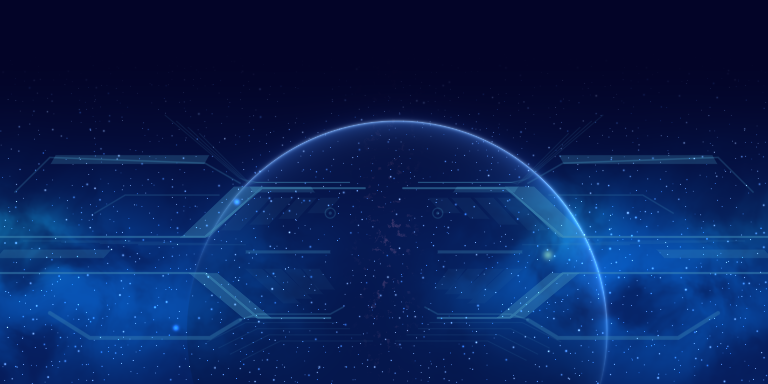
This background is drawn by a WebGL 1 fragment shader. Its source:

```glsl
precision highp float;
// A planet's thin bright rim in a starry blue nebula, overlaid with mirrored
// translucent circuit tracks. Value noise shapes the clouds, hashed grids place
// the stars, and segment and slab distances draw the tracks. Canvas height = 1.
uniform vec2 u_resolution;

float hash(vec2 p) {
  vec3 q = fract(vec3(p.xyx) * 0.1031);
  q += dot(q, q.yzx + 33.33);
  return fract((q.x + q.y) * q.z);
}

float noise(vec2 p) {
  vec2 i = floor(p), f = fract(p);
  f = f * f * (3.0 - 2.0 * f);
  return mix(mix(hash(i), hash(i + vec2(1, 0)), f.x),
             mix(hash(i + vec2(0, 1)), hash(i + vec2(1, 1)), f.x), f.y);
}

float fbm(vec2 p) {
  float sum = 0.0, amp = 0.5;
  for (int i = 0; i < 5; i++) {
    sum += amp * noise(p);
    p = mat2(1.6, 1.2, -1.2, 1.6) * p + 7.3;
    amp *= 0.5;
  }
  return sum;
}

float glow(vec2 p, vec2 center, vec2 size) {
  vec2 d = (p - center) / size;
  return exp(-dot(d, d));
}

// Coverage of a shape with signed distance d
float fill(float d) {
  float aa = 0.8 / u_resolution.y;
  return 1.0 - smoothstep(-aa, aa, d);
}

float segment(vec2 p, vec2 a, vec2 b) {
  vec2 v = b - a;
  return length(p - a - v * clamp(dot(p - a, v) / dot(v, v), 0.0, 1.0));
}

float track(vec2 p, vec2 a, vec2 b, vec2 c, vec2 d, float halfWidth) {
  return fill(min(segment(p, a, b), min(segment(p, b, c), segment(p, c, d))) - halfWidth);
}

// Slanted bar from the middle of its lower edge to the middle of its upper edge
float slab(vec2 p, vec2 low, vec2 high, float halfWidth) {
  float h = high.y - low.y;
  float x = mix(low.x, high.x, (p.y - low.y) / h);
  return fill(max(abs(p.x - x) - halfWidth, abs(p.y - low.y - 0.5 * h) - 0.5 * h));
}

vec3 stars(vec2 p, float cells, float density) {
  vec2 id = floor(p * cells);
  float pick = hash(id + cells);
  vec2 center = 0.2 + 0.6 * vec2(hash(id + 17.1), hash(id + 41.7));
  float d = length(fract(p * cells) - center) / cells;
  float size = mix(0.0012, 0.0028, pow(hash(id + 73.3), 5.0));
  float light = exp(-d * d / (size * size)) * step(pick, density);
  return light * mix(vec3(0.25, 0.55, 0.95), vec3(0.85, 0.95, 1.0), hash(id + 5.9));
}

// Tracks in mirrored coordinates: x is the distance from the middle axis
float circuit(vec2 m) {
  float ink = 0.4 * slab(m, vec2(0.668, 0.573), vec2(0.655, 0.596), 0.2);
  ink += 0.55 * slab(m, vec2(0.492, 0.382), vec2(0.354, 0.514), 0.037);
  ink += 0.55 * slab(m, vec2(0.33, 0.172), vec2(0.471, 0.289), 0.037);
  ink += 0.35 * slab(m, vec2(0.87, 0.328), vec2(0.85, 0.35), 0.14);
  ink += 0.45 * slab(m, vec2(0.25, 0.34), vec2(0.25, 0.348), 0.11);
  ink += 0.35 * slab(m, vec2(0.26, 0.499), vec2(0.27, 0.514), 0.08);
  ink += 0.4 * track(m, vec2(0.961, 0.5), vec2(0.87, 0.59), vec2(0.466, 0.575), vec2(0.375, 0.523), 0.002);
  ink += 0.75 * track(m, vec2(1.1, 0.383), vec2(0.466, 0.383), vec2(0.318, 0.51), vec2(0.05, 0.51), 0.0025);
  ink += 0.75 * track(m, vec2(1.1, 0.289), vec2(0.466, 0.289), vec2(0.328, 0.172), vec2(0.14, 0.172), 0.0025);
  ink += 0.5 * track(m, vec2(0.87, 0.185), vec2(0.766, 0.12), vec2(0.453, 0.12), vec2(0.375, 0.167), 0.005);
  ink += 0.35 * track(m, vec2(0.753, 0.445), vec2(0.674, 0.492), vec2(0.57, 0.492), vec2(0.43, 0.492), 0.0018);
  ink += 0.4 * track(m, vec2(0.375, 0.167), vec2(0.33, 0.182), vec2(0.14, 0.182), vec2(0.107, 0.2), 0.002);
  // Echoed hairlines and faint inner panels
  for (int i = 0; i < 4; i++) {
    float k = float(i);
    vec2 s = vec2(0.03 * k, 0.016 * k);
    ink += 0.22 * track(m, vec2(0.57, 0.7) - s, vec2(0.375, 0.535) - s * 0.3, vec2(0.33, 0.525), vec2(0.09, 0.525), 0.0012);
    ink += 0.2 * track(m, vec2(0.46, 0.11) - s, vec2(0.36, 0.16) - s, vec2(0.2, 0.16) - s, vec2(0.12, 0.16) - s, 0.0012);
    ink += 0.12 * slab(m, vec2(0.4 - 0.075 * k, 0.4 + 0.015 * k), vec2(0.32 - 0.06 * k, 0.485), 0.025);
    ink += 0.1 * slab(m, vec2(0.24 - 0.03 * k, 0.21 + 0.012 * k), vec2(0.34 - 0.05 * k, 0.3), 0.022);
    ink += 0.2 * slab(m, vec2(0.8 - 0.1 * k, 0.371 - 0.2 * s.y), vec2(0.8 - 0.1 * k, 0.374 - 0.2 * s.y), 0.14);
  }
  float hub = length(m - vec2(0.14, 0.445));
  return ink + 0.4 * fill(abs(hub - 0.013) - 0.0015) + 0.4 * fill(hub - 0.004);
}

void main() {
  vec2 p = gl_FragCoord.xy / u_resolution.y;
  p.x += 1.0 - 0.5 * u_resolution.x / u_resolution.y;

  // Night gradient and nebula clouds
  vec3 color = mix(vec3(0.022, 0.1, 0.34), vec3(0.012, 0.016, 0.155), smoothstep(0.3, 0.86, p.y));
  float cloud = smoothstep(0.22, 0.75, fbm(p * 7.0 + fbm(p * 5.0)));
  float blue = 0.75 * glow(p, vec2(0.14, 0.25), vec2(0.36, 0.22)) + 0.35 * glow(p, vec2(0.42, 0.17), vec2(0.2, 0.13))
    + 0.85 * glow(p, vec2(1.78, 0.23), vec2(0.32, 0.23)) + 0.5 * glow(p, vec2(1.48, 0.34), vec2(0.2, 0.18))
    + 0.5 * glow(p, vec2(0.67, 0.28), vec2(0.16, 0.16)) + 0.45 * glow(p, vec2(1.28, 0.27), vec2(0.17, 0.16));
  float cyan = glow(p, vec2(0.03, 0.38), vec2(0.14, 0.085)) + 0.75 * glow(p, vec2(1.46, 0.41), vec2(0.1, 0.08))
    + 0.3 * glow(p, vec2(1.94, 0.41), vec2(0.14, 0.09));
  color += vec3(0.01, 0.25, 0.41) * blue * (0.2 + 0.9 * cloud);
  color += vec3(0.05, 0.38, 0.33) * cyan * (0.25 + 0.85 * cloud);

  // Planet: dim body, soft inner haze and crisp rim
  vec2 q = p - vec2(1.034, 0.138);
  float d = length(q) - 0.547;
  float lit = smoothstep(0.0, 0.6, p.y + 0.3 * q.x);
  float body = fill(d);
  color *= 1.0 - 0.12 * body;
  color += body * lit * (vec3(0.08, 0.15, 0.22) * exp(d * 24.0) + vec3(0.005, 0.015, 0.04));
  color += lit * vec3(0.36, 0.43, 0.43) * exp(-abs(d) * 300.0);
  color += lit * vec3(0.02, 0.05, 0.1) * exp(-abs(d) * 45.0);

  // Rusty dust along the axis
  float dust = smoothstep(0.6, 0.8, fbm(p * 80.0));
  color += vec3(0.2, 0.11, 0.1) * dust * glow(p, vec2(1.01, 0.35), vec2(0.06, 0.25));

  // Circuit overlay
  float ink = min(circuit(vec2(abs(p.x - 1.0), p.y)), 1.0);
  color = mix(color, vec3(0.27, 0.58, 0.74), 0.66 * ink);

  // Scattered stars, thinning out upward
  float field = 1.0 - smoothstep(0.45, 0.88, p.y);
  color += field * (0.55 * stars(p, 55.0, 0.28) + 0.75 * stars(p + 3.7, 26.0, 0.35) + 0.9 * stars(p + 8.1, 11.0, 0.3));
  color += vec3(0.15, 0.4, 0.8) * (glow(p, vec2(0.617, 0.474), vec2(0.007)) + glow(p, vec2(0.458, 0.146), vec2(0.007)));
  color += vec3(0.35, 0.4, 0.15) * glow(p, vec2(1.427, 0.336), vec2(0.012));

  gl_FragColor = vec4(color, 1.0);
}
```
